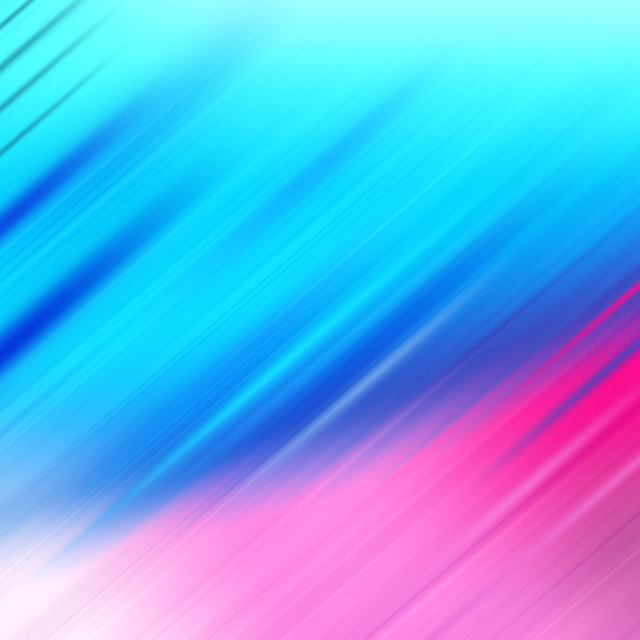
A Shadertoy shader for this background:

```glsl
// Diagonal light streaks sweeping from icy aqua through blue to pink and magenta.

const float SLOPE = 0.86;

const vec3 ICE     = vec3(0.66, 1.00, 1.00);
const vec3 AQUA    = vec3(0.30, 1.00, 1.00);
const vec3 CYAN    = vec3(0.04, 0.85, 1.00);
const vec3 AZURE   = vec3(0.05, 0.56, 0.98);
const vec3 COBALT  = vec3(0.02, 0.22, 0.86);
const vec3 INDIGO  = vec3(0.24, 0.27, 0.74);
const vec3 TEAL    = vec3(0.08, 0.50, 0.62);
const vec3 MIST    = vec3(0.60, 0.83, 0.99);
const vec3 BLUSH   = vec3(1.00, 0.92, 0.99);
const vec3 ORCHID  = vec3(1.00, 0.53, 0.89);
const vec3 MAGENTA = vec3(1.00, 0.03, 0.56);
const vec3 MAUVE   = vec3(0.74, 0.36, 0.62);

float hash(float n) {
    return fract(sin(n * 127.1 + 3.7) * 4375.85);
}

float bell(float x, float width) {
    float d = x / width;
    return exp(-d * d);
}

// Height at which a diagonal through p meets the left side.
float lane(vec2 p) {
    return p.y - SLOPE * p.x;
}

// Soft diagonal band fading at both ends of the span (start, end) in x.
float streak(vec2 p, float at, float width, float start, float end) {
    float middle = 0.5 * (start + end);
    float fade = smoothstep(start, middle, p.x) * (1.0 - smoothstep(middle, end, p.x));
    return bell(lane(p) - at, width) * fade;
}

// Layered sines across the lanes, drifting slowly along them.
float ripple(float v, float along) {
    float sum = 0.0, amp = 0.5, freq = 24.0;
    for (int i = 0; i < 5; i++) {
        sum += amp * sin(v * freq + 1.7 * sin(v * freq * 0.37 + float(i)) + along * 2.0);
        amp *= 0.65;
        freq *= 1.83;
    }
    return sum;
}

// One random signed streak per cell, reaching into the neighbouring cells.
float cellStreaks(vec2 p, float count, float seed) {
    float v = lane(p) * count, sum = 0.0;
    for (int i = -1; i <= 1; i++) {
        float cell = floor(v) + float(i);
        float id = cell + seed;
        float centre = cell + 0.2 + 0.6 * hash(id);
        float width = mix(0.08, 0.40, hash(id + 31.0));
        float reach = bell(p.x - hash(id + 57.0), 0.32);
        sum += (hash(id + 83.0) * 2.0 - 1.0) * bell(v - centre, width) * reach;
    }
    return sum;
}

// Cyan sky; h is the height above the pink horizon.
vec3 skyColor(vec2 p, float h) {
    vec3 c = mix(AZURE, CYAN, smoothstep(0.08, 0.30, h));
    c = mix(c, AQUA, smoothstep(0.68, 0.93, p.y));
    c = mix(c, ICE, smoothstep(0.84, 1.04, p.y) * smoothstep(-0.1, 0.45, p.x));
    c = mix(c, MIST, (1.0 - smoothstep(0.0, 0.38, p.x)) * bell(p.y - 0.18, 0.15));
    return mix(c, INDIGO, bell(h - 0.05, 0.075) * mix(0.20, 0.95, smoothstep(0.0, 0.85, p.x)));
}

// Pink ground, pale at the left, vivid then dusty at the right.
vec3 groundColor(vec2 p) {
    vec3 c = mix(BLUSH, ORCHID, smoothstep(0.08, 0.50, p.x + 0.5 * p.y));
    c = mix(c, MAGENTA, smoothstep(0.50, 0.98, p.x) * smoothstep(0.02, 0.34, p.y));
    return mix(c, MAUVE, 0.85 * bell(length(p - vec2(1.03, 0.14)), 0.17));
}

// Broad and narrow accent bands.
vec3 addAccents(vec3 c, vec2 p) {
    c = mix(c, AZURE,  0.45 * streak(p, 0.60, 0.060, -0.10, 0.50));
    c = mix(c, COBALT, 0.90 * streak(p, 0.645, 0.026, -0.30, 0.30));
    c = mix(c, COBALT, 1.00 * streak(p, 0.445, 0.038, -0.40, 0.40));
    c = mix(c, AZURE,  0.50 * streak(p, 0.305, 0.030, 0.20, 0.75));
    c = mix(c, AZURE,  0.80 * streak(p, 0.115, 0.032, 0.05, 0.70));
    c = mix(c, COBALT, 0.50 * streak(p, -0.035, 0.034, 0.25, 1.00));
    c = mix(c, CYAN,   0.75 * streak(p, 0.055, 0.016, 0.10, 0.85));
    c = mix(c, MIST,   0.55 * streak(p, -0.090, 0.014, 0.30, 0.85));
    c = mix(c, MAGENTA, 0.80 * streak(p, -0.305, 0.008, 0.70, 1.30));
    c = mix(c, INDIGO, 0.80 * streak(p, -0.394, 0.013, 0.70, 1.25));
    c = mix(c, ORCHID, 0.70 * streak(p, -0.468, 0.014, 0.45, 1.10));
    c = mix(c, ORCHID, 0.60 * streak(p, -0.578, 0.011, 0.55, 1.30));
    for (int i = 0; i < 5; i++) {
        float k = float(i);
        float at = 0.75 + 0.065 * k + 0.02 * hash(k);
        c = mix(c, TEAL, 0.65 * streak(p, at, 0.005 + 0.005 * hash(k + 9.0), -0.22, 0.22));
    }
    return c;
}

void mainImage(out vec4 fragColor, in vec2 fragCoord) {
    vec2 p = fragCoord / iResolution.xy;
    float waves = ripple(lane(p), p.x);
    float scatter = cellStreaks(p, 11.0, 5.0) + 0.7 * cellStreaks(p, 29.0, 140.0);

    // Streaks pull the horizon up and down along their lanes.
    float horizon = 0.14 + 0.22 * p.x + 0.14 * p.x * p.x;
    float h = p.y - horizon + 0.018 * waves + 0.035 * scatter;
    vec3 c = mix(groundColor(p), skyColor(p, h), smoothstep(-0.065, 0.07, h));
    c = addAccents(c, p);

    // Fine sheen, calmer toward the bright top.
    float fine = cellStreaks(p, 70.0, 300.0) + 0.6 * scatter + 0.4 * waves;
    float calm = 1.0 - 0.85 * smoothstep(0.60, 1.00, p.y) * smoothstep(0.0, 0.3, p.x);
    c += 0.065 * fine * calm * vec3(0.9, 1.0, 0.5);
    fragColor = vec4(clamp(c, 0.0, 1.0), 1.0);
}
```
